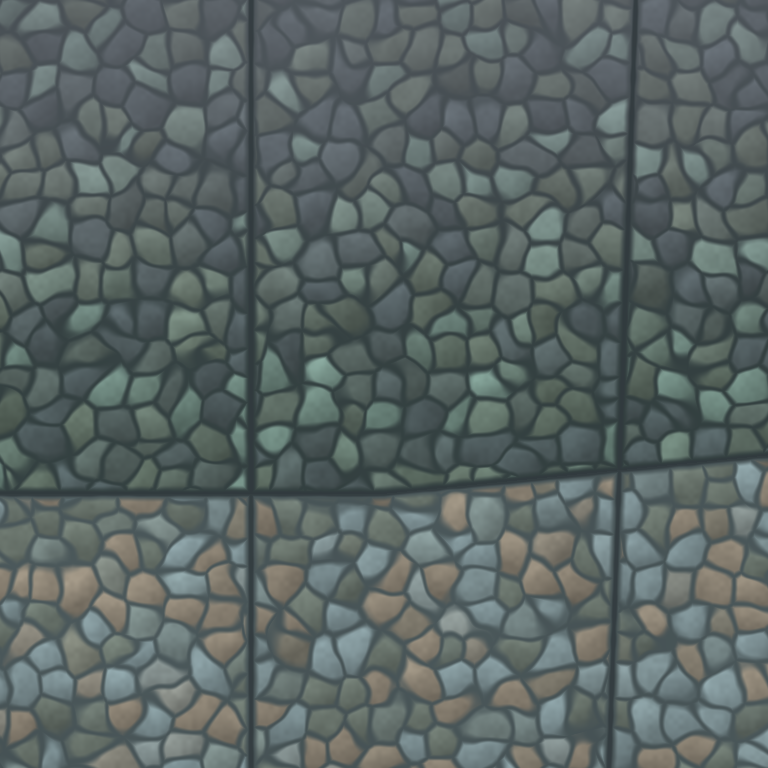
A WebGL 2 fragment shader for this texture:

```glsl
#version 300 es
precision highp float;
// Pebble-faced wall panels: a dim damp row above a paler row, divided by thin dark joints.

#define STONES 23.0         // pebbles across the canvas
#define JITTER 0.78         // irregularity of pebble placement
#define STRETCH 0.36        // elongation of pebbles
#define GAP_WIDTH 0.27      // softness of the mortar gaps, in cells
#define JOINT_X 0.327       // position of the first upright joint
#define JOINT_Y 0.357       // height of the level joint at the left
#define JOINT_HALF 0.0026   // half width of the joints
#define RELIEF 0.30         // strength of shading on the pebbles
#define GRAIN 0.07          // strength of surface mottling

uniform vec2 u_resolution;
out vec4 outColor;

const vec3 MORTAR_DARK = vec3(0.225, 0.265, 0.275);
const vec3 MORTAR_PALE = vec3(0.285, 0.335, 0.345);
const vec3 JOINT_COLOR = vec3(0.19, 0.225, 0.24);
const vec3 SLATE = vec3(0.325, 0.360, 0.380);
const vec3 MOSS  = vec3(0.390, 0.430, 0.400);
const vec3 JADE  = vec3(0.455, 0.535, 0.515);
const vec3 SKY   = vec3(0.485, 0.560, 0.575);
const vec3 SAND  = vec3(0.475, 0.445, 0.395);
const vec3 HAZE  = vec3(0.395, 0.410, 0.445);

// Sine-free hash: two values from a cell.
vec2 hash2(vec2 p) {
  vec3 q = fract(vec3(p.xyx) * vec3(0.1031, 0.1030, 0.0973));
  q += dot(q, q.yzx + 33.33);
  return fract((q.xx + q.yz) * q.zy);
}

float valueNoise(vec2 p) {
  vec2 i = floor(p), f = fract(p);
  f = f * f * (3.0 - 2.0 * f);
  vec2 e = vec2(0.0, 1.0);
  return mix(mix(hash2(i).x, hash2(i + e.yx).x, f.x),
             mix(hash2(i + e.xy).x, hash2(i + e.yy).x, f.x), f.y);
}

// Nearest stretched pebble: returns offset from its centre, edge depth and distance.
vec4 pebble(vec2 p, out vec2 id) {
  vec2 cell = floor(p), nearest = vec2(0.0);
  float first = 9.0, second = 9.0;
  for (int y = -2; y <= 2; y++)
    for (int x = -2; x <= 2; x++) {
      vec2 c = cell + vec2(x, y);
      vec2 d = p - c - 0.5 - JITTER * (hash2(c) - 0.5);
      vec2 shape = hash2(c + 71.0);
      float angle = 6.2832 * shape.x;
      vec2 axis = vec2(cos(angle), sin(angle));
      float k = 1.0 + STRETCH * shape.y;
      float dist = length(vec2(dot(d, axis) / k, dot(d, vec2(-axis.y, axis.x)) * k));
      dist -= 0.14 * hash2(c + 19.0).x;
      if (dist < first) {
        second = first;
        first = dist;
        nearest = d;
        id = c;
      } else second = min(second, dist);
    }
  return vec4(nearest, second - first, first);
}

void main() {
  vec2 uv = gl_FragCoord.xy / u_resolution;

  // Panel layout: leaning uprights and a level joint that climbs to the right.
  float spacing = mix(0.466, 0.501, uv.y);
  float column = (uv.x - JOINT_X) / spacing;
  float uprightDist = abs(column - round(column)) * spacing;
  float rise = uv.y - JOINT_Y - 0.1 * max(0.0, uv.x - 0.5);
  float upper = step(0.0, rise);
  float wobble = 0.0012 * (valueNoise(uv * 60.0) - 0.5);
  float jointDist = min(uprightDist, abs(rise)) + wobble;

  // Pebbles, shifted per panel and rounded off where they meet a joint.
  vec2 panel = vec2(floor(column), upper);
  vec2 p = uv * STONES + panel * vec2(37.0, 53.0) + 100.0;
  p += 0.22 * (vec2(valueNoise(p * 1.7), valueNoise(p * 1.7 + 40.0)) - 0.5);
  vec2 id;
  vec4 stone = pebble(p, id);
  float edge = min(stone.z, max(0.0, jointDist - JOINT_HALF) * STONES * 1.3);
  float body = smoothstep(0.015, GAP_WIDTH, edge);
  body *= 1.0 - 0.6 * smoothstep(0.45, 0.72, stone.w);

  // Stone colours: mostly slate and moss above, sky and sand below.
  vec2 pick = hash2(id + 7.0);
  vec3 dim = mix(SLATE, MOSS, smoothstep(0.2, 0.65, pick.x));
  dim = mix(dim, JADE, smoothstep(0.68, 0.95, pick.x));
  vec3 pale = mix(MOSS * 1.06, SKY, smoothstep(0.3, 0.7, pick.x));
  pale = mix(pale, SAND, smoothstep(0.6, 0.8, pick.y));
  vec3 color = mix(pale, dim, upper) * (0.92 + 0.2 * pick.y);

  // Relief lit from above, with a random tilt for each stone.
  vec2 light = vec2(-0.35, 0.85) + 0.8 * (hash2(id + 29.0) - 0.5);
  color *= 1.0 + RELIEF * clamp(dot(stone.xy, light), -0.5, 0.5);
  color *= 1.0 + GRAIN * (valueNoise(uv * 150.0) + valueNoise(uv * 60.0) - 1.0);
  color = mix(mix(MORTAR_PALE, MORTAR_DARK, upper), color, body);

  // Damp band over the level joint, violet haze towards the top.
  float damp = upper * (1.0 - smoothstep(0.42, 0.82, uv.y));
  color *= mix(vec3(1.0), vec3(0.90, 0.95, 0.92), damp);
  color = mix(color, HAZE, 0.42 * smoothstep(0.58, 1.0, uv.y));
  color *= 0.96 + 0.08 * valueNoise(uv * 5.0);

  // Joints with softened sides.
  float joint = 1.0 - smoothstep(JOINT_HALF * 0.5, JOINT_HALF * 1.9, jointDist);
  color = mix(color, JOINT_COLOR, 0.85 * joint);
  outColor = vec4(color, 1.0);
}
```
